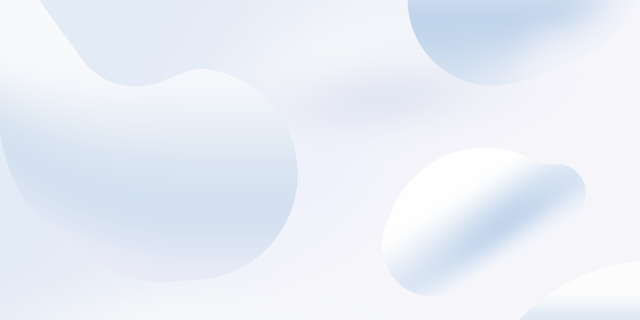
This background is drawn by a Shadertoy shader. Its source:

```glsl
float smin(float a, float b, float k) {
    float h = max(k - abs(a - b), 0.0) / k;
    return min(a, b) - 0.25 * k * h * h;
}

float smax(float a, float b, float k) {
    return -smin(-a, -b, k);
}

float circle(vec2 p, vec2 center, float radius) {
    return length(p - center) - radius;
}

// Capsule whose radius changes from ra at a to rb at b
float taper(vec2 p, vec2 a, vec2 b, float ra, float rb) {
    vec2 ab = b - a;
    float h = clamp(dot(p - a, ab) / dot(ab, ab), 0.0, 1.0);
    return length(p - a - ab * h) - mix(ra, rb, h);
}

// Soft elliptical spot, sheared along a slope
float glow(vec2 p, vec2 center, vec2 size, float slope) {
    vec2 q = p - center;
    q.y -= slope * q.x;
    q /= size;
    return exp(-dot(q, q));
}

float cover(float d) {
    return clamp(0.5 - d * iResolution.y, 0.0, 1.0);
}

vec3 backdrop(vec2 p) {
    vec3 c = mix(vec3(0.89, 0.92, 0.965), vec3(0.96, 0.96, 0.98),
                 smoothstep(-0.15, 0.95, p.x - 0.6 * p.y));
    c = mix(c, vec3(0.94, 0.94, 0.995), 0.7 * glow(p, vec2(1.0, 0.46), vec2(0.2, 0.2), 0.4));
    c = mix(c, vec3(0.97, 0.975, 0.98), 0.8 * glow(p, vec2(0.6, 0.0), vec2(0.5, 0.09), 0.0));
    c = mix(c, vec3(0.96, 0.965, 0.98), 0.9 * glow(p, vec2(1.06, 0.84), vec2(0.25, 0.12), 0.3));
    return mix(c, vec3(0.875, 0.895, 0.95), 0.85 * glow(p, vec2(1.2, 0.69), vec2(0.3, 0.1), 0.12));
}

// Large drop with a round head and a neck leaving at the upper left
float dropShape(vec2 p) {
    vec2 q = p - vec2(0.539, 0.661);
    float body = length(vec2(q.x, min(q.y, 0.0))) - 0.544;
    body = smax(body, p.x - 0.56, 0.1);
    float head = circle(p, vec2(0.599, 0.456), 0.331);
    float notch = taper(p, vec2(0.424, 0.9375), vec2(0.206, 1.24), 0.208, 0.208);
    return smax(smin(body, head, 0.05), -notch, 0.06);
}

vec3 dropColor(vec2 p) {
    float bend = clamp(1.0 - p.x / 0.625, 0.0, 1.0);
    float t = p.y - 0.336 - 0.208 * bend * bend;
    vec3 blue = vec3(0.83, 0.88, 0.94);
    vec3 upper = mix(blue, vec3(0.97, 0.975, 0.985),
                     smoothstep(0.0, mix(0.32, 0.5, clamp(p.x * 2.0, 0.0, 1.0)), t));
    vec3 lower = mix(blue, vec3(0.915, 0.925, 0.97), smoothstep(0.0, 0.24, -t));
    return t > 0.0 ? upper : lower;
}

// Signed distance to the straight lower side of the bean
float beanSide(vec2 p) {
    return dot(p - vec2(1.346, 0.221), vec2(0.53, -0.848)) - 0.146;
}

float beanShape(vec2 p) {
    float base = taper(p, vec2(1.346, 0.221), vec2(1.74, 0.396), 0.146, 0.091);
    float dome = circle(p, vec2(1.516, 0.224), 0.315);
    dome = max(max(dome, 0.221 - p.y), beanSide(p));
    return smin(base, dome, 0.03);
}

vec3 beanColor(vec2 p) {
    float depth = -beanSide(p);
    float band = smoothstep(-0.01, 0.09, depth) * (1.0 - smoothstep(0.09, 0.26, depth));
    float along = mix(0.45, 1.0, glow(p, vec2(1.57, 0.3), vec2(0.2, 1.0), 0.0));
    vec3 pale = mix(vec3(0.95, 0.96, 0.985), vec3(0.995), smoothstep(0.0, 0.25, depth));
    return mix(pale, vec3(0.76, 0.835, 0.925), band * along);
}

void mainImage(out vec4 fragColor, in vec2 fragCoord) {
    vec2 p = fragCoord / iResolution.y;
    vec3 color = backdrop(p);

    color = mix(color, dropColor(p), cover(dropShape(p)));

    // Hanging drop at the top right, paler toward its rim
    float hanging = smin(circle(p, vec2(1.542, 1.0), 0.268),
                         circle(p, vec2(1.68, 1.117), 0.326), 0.06);
    float core = smoothstep(0.06, 0.93, p.y * 2.0 - 1.0 - 0.35 * max(p.x - 1.6, 0.0));
    core *= 1.0 - 0.25 * smoothstep(0.93, 1.02, p.y);
    core *= mix(1.0, smoothstep(0.0, 0.2, -hanging), smoothstep(1.4, 1.75, p.x));
    vec3 hangingColor = mix(vec3(0.945, 0.95, 0.98), vec3(0.75, 0.83, 0.92), core);
    color = mix(color, hangingColor, cover(hanging));

    color = mix(color, beanColor(p), cover(beanShape(p)));

    // Rising dome at the lower right corner
    float dome = circle(p, vec2(2.057, -0.406), 0.594);
    vec3 domeColor = mix(vec3(0.86, 0.9, 0.955), vec3(0.99), smoothstep(-0.02, 0.1, p.y));
    color = mix(color, domeColor, cover(dome));

    fragColor = vec4(color, 1.0);
}
```
